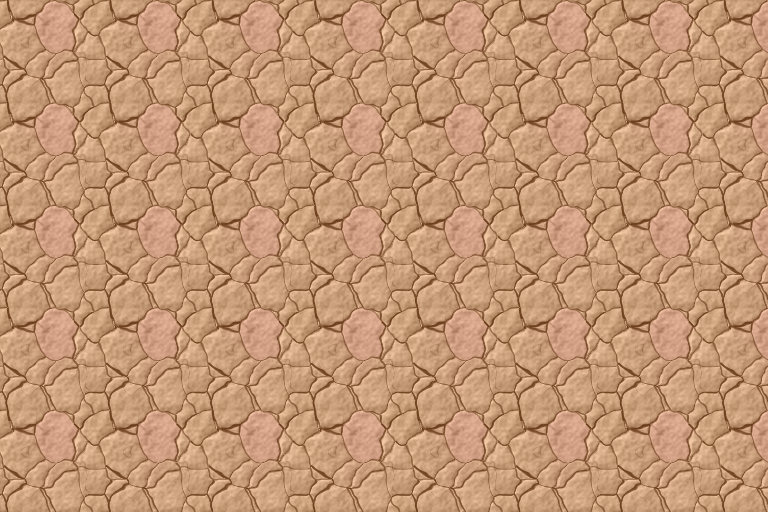
A WebGL 1 fragment shader for this texture:

```glsl
precision highp float;
// Cracked dry clay: a square tile of raised plates, repeated 7.5 across and 5 down.

uniform vec2 u_resolution;

const float REPEATS_DOWN = 5.0;

// Large plates of one tile: centre and radius, in tile units.
const vec3 ROSY_PLATE  = vec3(0.54, 0.73, 0.215);
const vec3 WEST_PLATE  = vec3(0.20, 0.58, 0.215);
const vec3 SOUTH_PLATE = vec3(0.25, 0.02, 0.205);
const vec3 TALL_PLATE  = vec3(0.64, 0.18, 0.165);
const vec3 ROUND_PLATE = vec3(0.97, 0.86, 0.145);
const int LARGE_PLATES = 5;

// Small plates fill the gaps from a jittered grid.
const float GRID = 4.0;
const int ALL_PLATES = 21;
const float JITTER = 0.75;
const float SMALL_RADIUS = 0.08;

const float CRACK_THIN = 0.004;
const float CRACK_WIDE = 0.013;
const float RIM_WIDTH = 0.026;
const float RIM_RELIEF = 0.17;
const vec2 LIGHT = vec2(-0.71, 0.71);

const vec3 CLAY  = vec3(0.805, 0.642, 0.497);
const vec3 ROSE  = vec3(0.815, 0.615, 0.510);
const vec3 CRACK = vec3(0.400, 0.220, 0.090);

float hash(vec2 p) {
  return fract(sin(dot(p, vec2(127.1, 311.7))) * 43758.5453);
}

// Value noise that wraps after one tile.
float noise(vec2 p, float cells) {
  vec2 q = p * cells;
  vec2 i = floor(q);
  vec2 f = q - i;
  f = f * f * (3.0 - 2.0 * f);
  vec2 a = mod(i, cells);
  vec2 b = mod(i + 1.0, cells);
  return mix(mix(hash(a), hash(vec2(b.x, a.y)), f.x),
             mix(hash(vec2(a.x, b.y)), hash(b), f.x), f.y);
}

vec2 wobble(vec2 p, float cells) {
  return vec2(noise(p, cells), noise(p + vec2(0.37, 0.61), cells)) - 0.5;
}

// Centre and radius of a plate.
vec3 plate(int index) {
  if (index == 0) return ROSY_PLATE;
  if (index == 1) return WEST_PLATE;
  if (index == 2) return SOUTH_PLATE;
  if (index == 3) return TALL_PLATE;
  if (index == 4) return ROUND_PLATE;
  float n = float(index - LARGE_PLATES);
  vec2 cell = vec2(mod(n, GRID), floor((n + 0.5) / GRID));
  vec2 offset = vec2(hash(cell + 3.7), hash(cell + 9.2)) - 0.5;
  return vec3((cell + 0.5 + JITTER * offset) / GRID, SMALL_RADIUS);
}

// Vector to the nearest copy of a plate, and its power distance.
vec3 reach(vec2 p, int index) {
  vec3 s = plate(index);
  vec2 d = s.xy - p;
  d -= floor(d + 0.5);
  return vec3(d, dot(d, d) - s.z * s.z);
}

// Embossed stone grain, lit from the upper left.
float emboss(vec2 p, float cells) {
  return noise(p, cells) - noise(p + LIGHT * 0.6 / cells, cells);
}

void main() {
  vec2 p = gl_FragCoord.xy / u_resolution.y * REPEATS_DOWN;
  float pixel = REPEATS_DOWN / u_resolution.y;
  vec2 q = p + 0.065 * wobble(p, 7.0) + 0.035 * wobble(p, 17.0);

  // Plate under this point.
  vec3 home = vec3(0.0, 0.0, 9.0);
  int homeIndex = 0;
  for (int i = 0; i < ALL_PLATES; i++) {
    vec3 r = reach(q, i);
    if (r.z < home.z) { home = r; homeIndex = i; }
  }

  // Nearest border, its outward direction and its neighbour.
  float edge = 9.0;
  vec2 outward = vec2(0.0);
  float neighbour = 0.0;
  for (int i = 0; i < ALL_PLATES; i++) {
    if (i == homeIndex) continue;
    vec3 r = reach(q, i);
    vec2 across = r.xy - home.xy;
    float span = max(length(across), 0.001);
    float d = 0.5 * (r.z - home.z) / span;
    if (d < edge) { edge = d; outward = across / span; neighbour = float(i); }
  }

  // Surface tone: grain, broad stains and lit rims.
  float id = float(homeIndex);
  float tone = 0.10 * emboss(p, 14.0) + 0.11 * emboss(p, 32.0);
  tone += 0.07 * (noise(p, 9.0) - 0.5) + 0.06 * (noise(p, 53.0) - 0.5);
  tone += 0.03 * (hash(vec2(id, 5.0)) - 0.5);
  tone += RIM_RELIEF * dot(outward, LIGHT) * exp(-edge / RIM_WIDTH);

  float rosy = homeIndex == 0 ? 0.9 : 0.35 * noise(p, 4.0);
  vec3 color = mix(CLAY, ROSE, rosy) + tone;

  // Faint hairlines inside the plates.
  float ridge = abs(noise(q + 0.23, 6.0) - 0.5);
  float hairline = 1.0 - smoothstep(0.0, 0.02 + 2.0 * pixel, ridge);
  color -= 0.09 * hairline * smoothstep(0.4, 0.7, noise(p, 5.0));

  // Cracks, each with its own strength and an uneven width.
  float strength = hash(vec2(id + neighbour, id * neighbour));
  float width = mix(CRACK_THIN, CRACK_WIDE, 0.6 * strength + 0.4 * noise(p, 11.0));
  float crack = 1.0 - smoothstep(width - 0.6 * pixel, width + 0.8 * pixel, edge);
  color = mix(color, CRACK, crack * mix(0.45, 0.95, strength));

  gl_FragColor = vec4(clamp(color, 0.0, 1.0), 1.0);
}
```
